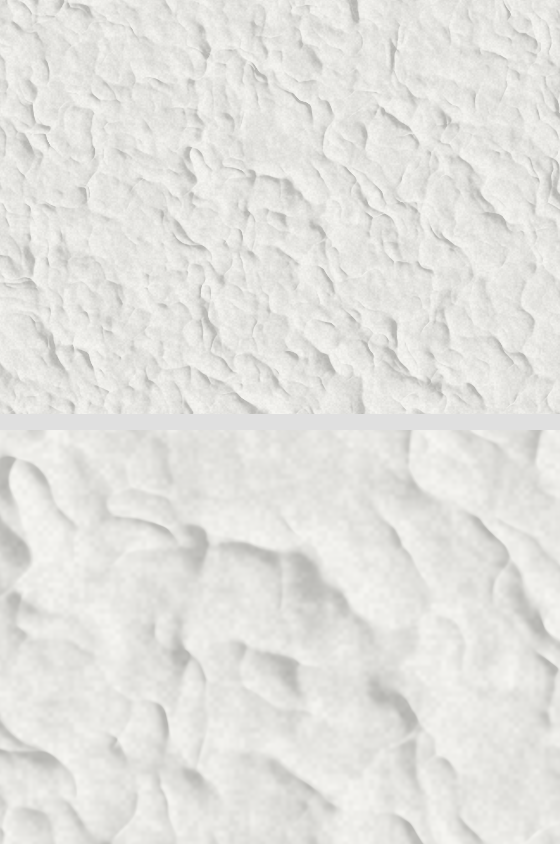
Top: the whole. Bottom: its middle third, enlarged.
This texture is drawn by a WebGL 2 fragment shader. Its source:

```glsl
#version 300 es
precision highp float;
// Rough white plaster: two layers of overlapping, warped flat-topped blobs and
// soft noise form a height field, which is shaded by its slope under a low
// light from the lower left. Shadows are stronger than highlights.
uniform vec2 u_resolution;
out vec4 fragColor;

// Integer hash: two random values per lattice cell
vec2 hash2(vec2 cell) {
    uvec2 v = uvec2(ivec2(cell)) * 1664525u + 1013904223u;
    v.x += v.y * 1664525u;
    v.y += v.x * 1664525u;
    v ^= v >> 16u;
    v.x += v.y * 1664525u;
    v.y += v.x * 1664525u;
    v ^= v >> 16u;
    return vec2(v & 65535u) / 65536.0;
}

// Smooth value noise with two channels, each 0 to 1
vec2 noise2(vec2 p) {
    vec2 i = floor(p), f = fract(p);
    f = f * f * f * (f * (f * 6.0 - 15.0) + 10.0);
    return mix(mix(hash2(i), hash2(i + vec2(1, 0)), f.x),
               mix(hash2(i + vec2(0, 1)), hash2(i + vec2(1, 1)), f.x), f.y);
}

// Smooth maximum of randomly raised, turned and stretched blobs
float blobs(vec2 p, float sharpness) {
    vec2 base = floor(p);
    float sum = 0.0;
    for (int y = -1; y <= 1; y++) {
        for (int x = -1; x <= 1; x++) {
            vec2 cell = base + vec2(x, y);
            vec2 shape = hash2(cell + 71.0);
            vec2 d = p - cell - 0.1 - 0.8 * hash2(cell);
            // Long axes lean from upper left to lower right
            float turn = -0.85 + 2.4 * (shape.x - 0.5);
            vec2 axis = vec2(cos(turn), sin(turn));
            d = vec2(dot(d, axis) * 0.8, dot(d, vec2(-axis.y, axis.x)) * 1.25);
            float r = length(d);
            sum += exp(sharpness * (0.28 * shape.y - r * r * r));
        }
    }
    return log(sum + 1e-4) / sharpness;
}

float plasterHeight(vec2 p) {
    // Bend the blob outlines
    vec2 q = p + 0.040 * (noise2(p * 11.0) - 0.5) + 0.018 * (noise2(p * 30.0 + 40.0) - 0.5);
    vec2 patchy = noise2(p * 6.0 + 13.0);
    float h = blobs(q * 12.5 + 5.0, 18.0) * (0.45 + 0.6 * patchy.x) / 12.5;
    h += blobs(q * 27.0 + 90.0, 13.0) * (0.25 + 0.55 * patchy.y) / 27.0;
    // Lumps and trowel texture, turned off the lattice axes
    vec2 t = mat2(0.8, -0.6, 0.6, 0.8) * p + 2.0;
    h += 0.009 * noise2(t * 19.0 + 7.0).x;
    h += 0.0065 * noise2(t * 44.0 + 3.0).y;
    h += 0.0020 * noise2(t * 95.0 + 19.0).x;
    return h;
}

void main() {
    vec2 p = gl_FragCoord.xy / u_resolution.y;

    // Slope towards the light
    float e = 0.0022;
    float h = plasterHeight(p);
    vec2 grad = vec2(plasterHeight(p + vec2(e, 0)) - h,
                     plasterHeight(p + vec2(0, e)) - h) / e;
    float lit = dot(grad, vec2(0.87, 0.49));

    // Gentle highlights, deeper shadows
    float tone = 0.895 + 0.046 * tanh(1.3 * lit);
    tone -= 0.12 * smoothstep(0.3, 1.8, -lit);

    // Fine sandy grain
    tone += 0.038 * (noise2(p * 240.0).x - 0.5) + 0.018 * (noise2(p * 130.0 + 31.0).y - 0.5);

    fragColor = vec4(tone + 0.004, tone + 0.002, tone - 0.013, 1.0);
}
```
